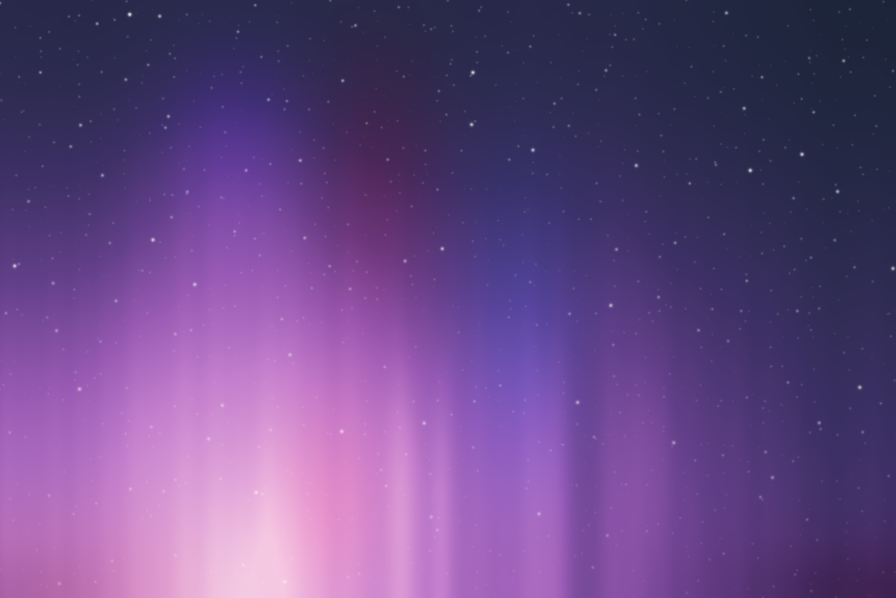
This background is drawn by a WebGL 1 fragment shader. Its source:

```glsl
precision highp float;
// Violet and pink aurora curtains rising into a navy starry sky.

uniform vec2 u_resolution;

float bell(float x, float center, float width) {
    float d = (x - center) / width;
    return exp(-d * d);
}

float glow(vec2 p, vec2 center, vec2 size) {
    vec2 d = (p - center) / size;
    return exp(-dot(d, d));
}

vec2 hash2(vec2 p) {
    return fract(sin(vec2(dot(p, vec2(127.1, 311.7)), dot(p, vec2(269.5, 183.3)))) * 43758.5);
}

// Colour ramp from night sky to the brightest light, one step per unit
vec3 auroraRamp(float t) {
    vec3 c = mix(vec3(0.08, 0.13, 0.18), vec3(0.15, 0.16, 0.28), clamp(t + 1.0, 0.0, 1.0));
    c = mix(c, vec3(0.24, 0.19, 0.40), clamp(t, 0.0, 1.0));
    c = mix(c, vec3(0.39, 0.25, 0.54), clamp(t - 1.0, 0.0, 1.0));
    c = mix(c, vec3(0.59, 0.35, 0.70), clamp(t - 2.0, 0.0, 1.0));
    c = mix(c, vec3(0.76, 0.49, 0.80), clamp(t - 3.0, 0.0, 1.0));
    c = mix(c, vec3(0.87, 0.63, 0.85), clamp(t - 4.0, 0.0, 1.0));
    return mix(c, vec3(0.95, 0.79, 0.90), clamp(t - 5.0, 0.0, 1.0));
}

// Fine vertical rays from layered sines
float rays(float x) {
    return 0.45 * sin(x * 47.0 + 1.3 * sin(x * 19.0))
         + 0.30 * sin(x * 101.0 + 2.0 * sin(x * 31.0))
         + 0.15 * sin(x * 213.0 + 1.0);
}

// One jittered star per cell, present only where the hash is low enough
float stars(vec2 p, float cells, float density, float radius) {
    vec2 id = floor(p * cells);
    vec2 center = (id + 0.15 + 0.7 * hash2(id)) / cells;
    vec2 traits = hash2(id + 71.7);
    float size = radius * (0.7 + 0.5 * traits.y);
    float d = length(p - center) / size;
    return step(traits.x, density) * (0.25 + 0.75 * traits.y * traits.y) * exp(-d * d);
}

void main() {
    vec2 uv = gl_FragCoord.xy / u_resolution;
    vec2 p = gl_FragCoord.xy / u_resolution.y;

    // Broad light: strong on the left, fading upward and to the right
    float rise = 1.0 - smoothstep(0.1, 1.0, uv.y);
    float breadth = 1.1 + 2.2 * (1.0 - smoothstep(0.5, 1.0, uv.x));
    breadth += 1.75 * bell(uv.x, 0.28, 0.17) * (1.0 - smoothstep(0.46, 0.54, uv.x));
    float level = 0.08 + breadth * rise;
    level += 0.75 * glow(uv, vec2(0.26, 0.70), vec2(0.09, 0.20));
    level += 0.95 * glow(uv, vec2(0.28, 0.0), vec2(0.08, 0.16));
    level -= 0.65 * smoothstep(0.6, 1.0, uv.x) * uv.y;
    level -= 0.35 * (1.0 - smoothstep(0.0, 0.12, uv.y)) * smoothstep(0.25, 0.5, abs(uv.x - 0.45));

    // Distinct curtain folds
    float low = 1.0 - smoothstep(0.15, 0.5, uv.y);
    level += low * (0.75 * bell(uv.x, 0.45, 0.017) + 0.55 * bell(uv.x, 0.492, 0.012));
    level += low * (0.35 * bell(uv.x, 0.61, 0.02) - 0.4 * bell(uv.x, 0.655, 0.025));
    level += 0.35 * bell(uv.x, 0.73, 0.03) * glow(uv, vec2(0.73, 0.25), vec2(0.2, 0.25));
    level += 0.25 * low * bell(uv.x, 0.30, 0.02);
    level += rays(uv.x) * 0.17 * (0.2 + rise) * (1.0 - 0.4 * uv.x);

    vec3 color = auroraRamp(level);

    // Hue shifts: violet crown, wine edge, blue curtain, pink base
    color += vec3(0.01, -0.01, 0.08) * glow(uv, vec2(0.26, 0.77), vec2(0.07, 0.15));
    color += vec3(0.05, -0.04, -0.06) * glow(uv, vec2(0.42, 0.68), vec2(0.07, 0.22));
    color += vec3(-0.06, 0.02, 0.08) * glow(uv, vec2(0.58, 0.42), vec2(0.07, 0.25));
    color += vec3(0.05, -0.03, -0.04) * glow(uv, vec2(0.37, 0.16), vec2(0.06, 0.18));
    color += vec3(0.03, -0.01, -0.08) * glow(uv, vec2(0.05, 0.0), vec2(0.16, 0.14));
    color += vec3(0.02, -0.05, -0.06) * glow(uv, vec2(1.0, 0.0), vec2(0.2, 0.12));

    // Sparse bright stars over a fainter dust
    float light = stars(p, 13.0, 0.45, 0.0026);
    light += 0.55 * stars(p + 3.7, 25.0, 0.25, 0.0021);
    light += 0.25 * stars(p + 8.3, 48.0, 0.3, 0.0018);
    color += (1.0 - color) * min(light, 1.0) * (0.45 + 0.5 * uv.y);

    gl_FragColor = vec4(clamp(color, 0.0, 1.0), 1.0);
}
```
